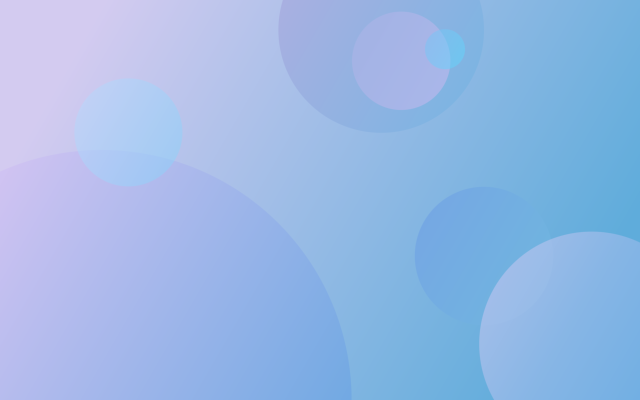
This background is drawn by a Shadertoy shader. Its source:

```glsl
// Soft lavender-to-blue backdrop with seven large translucent discs.
// A slanted linear gradient fills the canvas; each disc is a circle
// distance function, tinted by its own gradient along the same slant.

const vec2 SLANT = vec2(0.866, -0.5);

const vec3 LAVENDER = vec3(0.828, 0.796, 0.941);
const vec3 SEA_BLUE = vec3(0.373, 0.675, 0.859);

// Coverage of a disc with an edge softened over one pixel
float discMask(vec2 p, vec2 centre, float radius, float pixel) {
    float dist = length(p - centre) - radius;
    return 1.0 - smoothstep(-0.75 * pixel, 0.75 * pixel, dist);
}

// Position along the slant: 0 to 1 across a span around the centre
float slantPosition(vec2 p, vec2 centre, float span) {
    return clamp(0.5 + dot(p - centre, SLANT) / span, 0.0, 1.0);
}

vec3 backdrop(vec2 p, float aspect) {
    float span = dot(vec2(aspect, 1.0), abs(SLANT));
    float t = slantPosition(p, 0.5 * vec2(aspect, 1.0), span);
    return mix(LAVENDER, SEA_BLUE, clamp((t - 0.12) / 0.75, 0.0, 1.0));
}

// Blends a gradient disc over the colour below it
vec3 addDisc(vec3 below, vec2 p, vec2 centre, float radius,
             vec3 startTint, vec3 endTint, float opacity, float pixel) {
    float t = slantPosition(p, centre, 2.0 * radius);
    vec3 tint = mix(startTint, endTint, t);
    return mix(below, tint, opacity * discMask(p, centre, radius, pixel));
}

void mainImage(out vec4 fragColor, in vec2 fragCoord) {
    // Canvas height is one unit
    float pixel = 1.0 / iResolution.y;
    float aspect = iResolution.x * pixel;
    vec2 p = fragCoord * pixel;

    vec3 color = backdrop(p, aspect);

    // Huge disc at lower left, then the pale one on its rim
    color = addDisc(color, p, vec2(0.254, 0.0), 0.625,
                    vec3(0.847, 0.745, 0.961), vec3(0.361, 0.608, 0.890), 0.5, pixel);
    color = addDisc(color, p, vec2(0.321, 0.669), 0.135,
                    vec3(0.706, 0.847, 0.990), vec3(0.549, 0.824, 0.980), 0.5, pixel);

    // Nested discs at the top: dusk blue, pink, cyan
    color = addDisc(color, p, vec2(0.953, 0.925), 0.257,
                    vec3(0.622, 0.612, 0.843), vec3(0.443, 0.694, 0.884), 0.5, pixel);
    color = addDisc(color, p, vec2(1.003, 0.848), 0.123,
                    vec3(0.690, 0.706, 0.910), vec3(0.816, 0.725, 0.941), 0.5, pixel);
    color = addDisc(color, p, vec2(1.1125, 0.877), 0.050,
                    vec3(0.463, 0.769, 0.965), vec3(0.380, 0.840, 0.990), 0.5, pixel);

    // Overlapping pair at lower right
    color = addDisc(color, p, vec2(1.210, 0.360), 0.173,
                    vec3(0.405, 0.605, 0.898), vec3(0.465, 0.735, 0.884), 0.5, pixel);
    color = addDisc(color, p, vec2(1.479, 0.140), 0.281,
                    vec3(0.761, 0.776, 0.941), vec3(0.431, 0.675, 0.902), 0.6, pixel);

    fragColor = vec4(color, 1.0);
}
```
